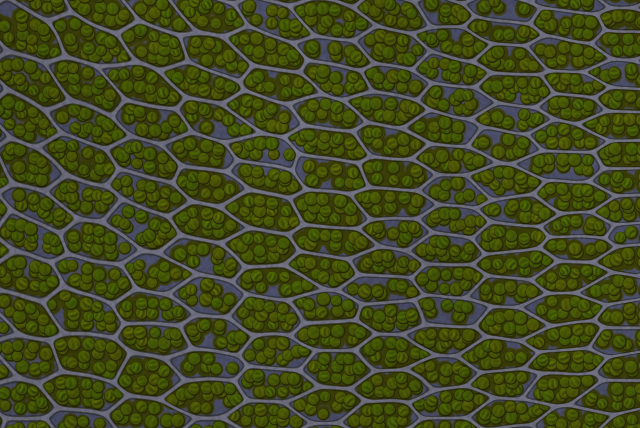
Give the GLSL for this texture, as a WebGL 1 fragment shader.

```glsl
precision highp float;
// Leaf tissue: long pale-walled cells packed with round green plastids.
uniform vec2 u_resolution;

const vec3 OLIVE = vec3(0.23, 0.24, 0.03);
const vec3 LEAF = vec3(0.31, 0.355, 0.02);
const vec3 SHADE = vec3(0.13, 0.12, 0.02);
const vec3 GREY = vec3(0.29, 0.30, 0.26);
const vec3 LILAC = vec3(0.28, 0.29, 0.39);
const vec3 WALL = vec3(0.42, 0.42, 0.49);

const vec2 CELL_SIZE = vec2(0.140, 0.076);
const vec2 HEX_METRIC = vec2(0.866, 1.0);
const float CORNER_SHARPNESS = 260.0;
const float WALL_HALF_WIDTH = 0.0043;
const float PLASTID_SPACING = 0.031;
const float PLASTID_RADIUS = 0.0162;

float hash(vec2 p) {
  return fract(sin(dot(p, vec2(127.1, 311.7))) * 43758.5);
}

vec2 hash2(vec2 p) {
  return vec2(hash(p), hash(p + 57.3));
}

float noise(vec2 p) {
  vec2 i = floor(p), f = fract(p);
  f = f * f * (3.0 - 2.0 * f);
  float low = mix(hash(i), hash(i + vec2(1.0, 0.0)), f.x);
  float high = mix(hash(i + vec2(0.0, 1.0)), hash(i + 1.0), f.x);
  return mix(low, high, f.y);
}

// Bends the rows so that they fall on the left and rise at lower right.
vec2 bendRows(vec2 p) {
  vec2 d = p - vec2(0.75, 0.5);
  float rise = 0.12 * d.x - 0.10 * d.x * d.x + 0.28 * d.x * d.y;
  float wave = 0.010 * (noise(p * 14.0) - 0.5);
  return p + vec2(wave, rise + wave);
}

// Centre of a cell in a jittered grid with staggered columns.
vec2 cellCentre(vec2 id) {
  vec2 stagger = vec2(0.5, 0.25 + 0.5 * mod(id.x, 2.0));
  return id + stagger + (hash2(id) - 0.5) * vec2(0.42, 0.44);
}

// Inward direction (xy) and rounded distance to the nearest wall (z).
vec3 cellField(vec2 p) {
  vec2 g = bendRows(p) / CELL_SIZE;
  vec2 nearId = floor(g);
  float best = 100.0;
  for (int j = -1; j <= 1; j++)
    for (int i = -1; i <= 1; i++) {
      vec2 id = floor(g) + vec2(float(i), float(j));
      float d = length((cellCentre(id) - g) * HEX_METRIC);
      if (d < best) { best = d; nearId = id; }
    }
  vec2 own = cellCentre(nearId), inward = vec2(0.0);
  float total = 0.0;
  for (int j = -1; j <= 1; j++)
    for (int i = -1; i <= 1; i++) {
      if (i == 0 && j == 0) continue;
      vec2 other = cellCentre(nearId + vec2(float(i), float(j)));
      vec2 n = normalize((other - own) * HEX_METRIC);
      vec2 slope = n * HEX_METRIC / CELL_SIZE;
      float d = dot((0.5 * (own + other) - g) * HEX_METRIC, n) / length(slope);
      float w = exp(-d * CORNER_SHARPNESS);
      total += w;
      inward -= w * normalize(slope);
    }
  return vec3(inward / total, -log(total) / CORNER_SHARPNESS);
}

// Colour of one plastid; o is the offset from its centre in radii.
vec3 plastidColour(vec2 o, float seed) {
  float r = length(o), a = seed * 6.283;
  vec2 u = vec2(cos(a) * o.x + sin(a) * o.y, cos(a) * o.y - sin(a) * o.x);
  float inside = 1.0 - smoothstep(0.35, 0.85, r);
  float streak = sin(u.y * 8.0 + u.x * u.x * 3.0 + seed * 40.0) * inside;
  float light = dot(o, vec2(-0.20, 0.28));
  float tone = 0.72 + light + streak * mix(0.08, 0.75, fract(seed * 7.0));
  vec3 green = mix(OLIVE, LEAF, tone) + vec3(-0.04, 0.01, 0.0) * fract(seed * 13.0);
  return mix(green, SHADE, 0.85 * smoothstep(0.74, 1.0, r - light * 0.3));
}

// Plastid layer with coverage in w; gap gets the distance to the nearest one.
vec4 plastidLayer(vec2 p, float blur, out float gap) {
  vec4 layer = vec4(0.0);
  gap = 1.0;
  for (int j = -1; j <= 1; j++)
    for (int i = -1; i <= 1; i++) {
      vec2 id = floor(p / PLASTID_SPACING) + vec2(float(i), float(j));
      float seed = hash(id + 9.1);
      if (seed > 0.93) continue;
      vec2 c = (id + 0.5 + (hash2(id) - 0.5) * 0.5) * PLASTID_SPACING;
      vec3 field = cellField(c);
      c += field.xy * max(0.0, PLASTID_RADIUS + 0.005 - field.z);
      float radius = PLASTID_RADIUS * mix(0.82, 1.05, fract(seed * 5.0));
      float d = length(p - c) - radius;
      float cover = 1.0 - smoothstep(-blur, blur, d);
      layer = mix(layer, vec4(plastidColour((p - c) / radius, seed), 1.0), cover);
      gap = min(gap, d);
    }
  return layer;
}

void main() {
  vec2 p = gl_FragCoord.xy / u_resolution.y;
  float blur = 0.8 / u_resolution.y, gap;
  float wall = cellField(p).z;
  vec4 plastids = plastidLayer(p, blur, gap);

  // Lilac sap with olive cytoplasm around the plastids.
  float halo = 1.0 - smoothstep(0.0, 0.006, gap - 0.014 * (noise(p * 13.0) - 0.35));
  vec3 colour = mix(LILAC, OLIVE * 0.95, halo);
  colour = colour * (1.0 - plastids.w) + plastids.rgb;

  // Pale wall with a dark outline.
  colour *= mix(0.6, 1.0, smoothstep(WALL_HALF_WIDTH, WALL_HALF_WIDTH + 0.004, wall));
  vec3 wallColour = mix(WALL, GREY, smoothstep(0.0015, WALL_HALF_WIDTH, wall));
  colour = mix(wallColour, colour, smoothstep(-blur, blur, wall - WALL_HALF_WIDTH));

  // Fine grain and uneven light.
  colour *= 0.88 + 0.16 * noise(p * 170.0) + 0.10 * noise(p * 3.0);
  gl_FragColor = vec4(colour, 1.0);
}
```
